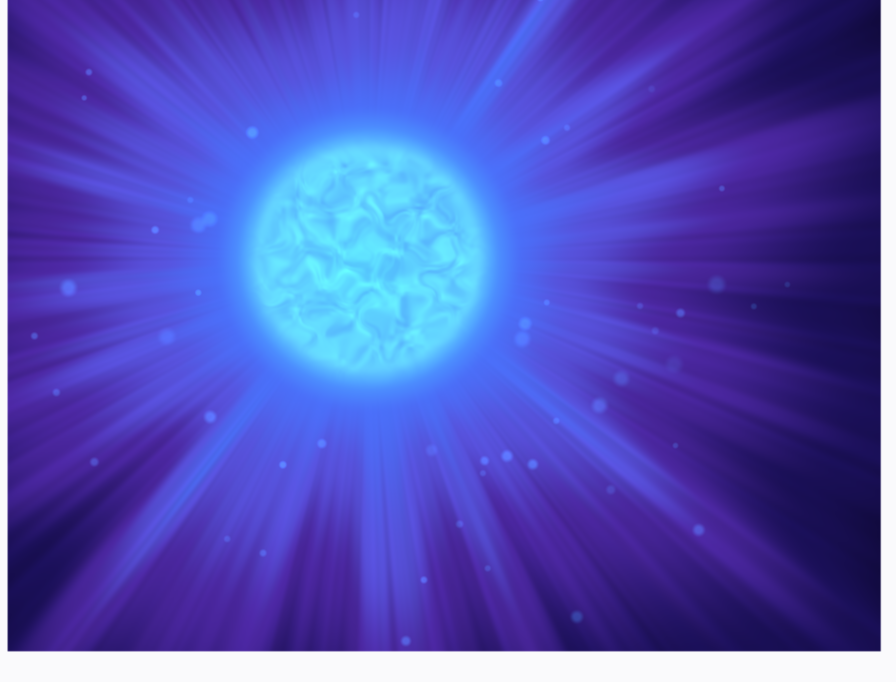
Reproduce this background procedurally as a WebGL 1 fragment shader.

```glsl
precision highp float;
uniform vec2 u_resolution;

#define STAR_CENTER vec2(0.540, 0.6205)
#define STAR_RADIUS 0.172
#define RAY_REACH 0.20
#define SPECK_COUNT 64
#define PAPER vec3(0.98, 0.98, 0.99)
#define CORE vec3(0.38, 0.82, 1.00)
#define HALO vec3(0.30, 0.59, 1.00)
#define BLUE vec3(0.34, 0.32, 0.86)
#define PURPLE vec3(0.29, 0.15, 0.62)
#define NIGHT vec3(0.10, 0.06, 0.34)

float hash(vec2 p) {
  return fract(sin(dot(p, vec2(12.9898, 78.233))) * 43758.5453);
}

float noise(vec2 p) {
  vec2 cell = floor(p);
  vec2 f = fract(p);
  f = f * f * (3.0 - 2.0 * f);
  float low = mix(hash(cell), hash(cell + vec2(1.0, 0.0)), f.x);
  float high = mix(hash(cell + vec2(0.0, 1.0)), hash(cell + vec2(1.0)), f.x);
  return mix(low, high, f.y);
}

// Soft lobes around four angles at once, weighted and summed
float beams(float angle, vec4 centers, float sharpness, vec4 weights) {
  return dot(exp((cos(angle - centers) - 1.0) * sharpness), weights);
}

// Positive where light reaches farther, negative in the dark gaps
float rayField(vec2 dir) {
  float angle = atan(dir.y, dir.x);
  float ray = beams(angle, vec4(0.97, 2.48, 4.05, -0.64), 500.0, vec4(0.85, 0.7, 0.9, 0.9));
  ray += beams(angle, vec4(-1.48, -1.18, -1.87, 0.26), 500.0, vec4(0.45, 0.5, 0.45, 0.55));
  ray += beams(angle, vec4(0.59, 2.85, 3.26, 3.73), 400.0, vec4(0.5, 0.35, 0.3, 0.4));
  ray -= beams(angle, vec4(0.40, -0.47, 3.87, -0.14), 350.0, vec4(0.4, 0.5, 0.5, 0.3));
  ray += 0.7 * (noise(dir * 9.0 + 20.0) - 0.5);
  ray += 0.5 * (noise(dir * 28.0 + 60.0) - 0.5);
  return ray;
}

vec3 skyColor(float d, vec2 dir) {
  float spread = smoothstep(0.16, 0.50, d);
  float t = d - RAY_REACH * rayField(dir) * spread;
  vec3 c = mix(vec3(0.29, 0.44, 0.98), BLUE, smoothstep(0.20, 0.33, t));
  c = mix(c, PURPLE, smoothstep(0.31, 0.51, t));
  c = mix(c, NIGHT, smoothstep(0.48, 0.78, t));
  c = mix(c, vec3(0.05, 0.03, 0.20), smoothstep(0.76, 1.0, t));
  float streak = noise(dir * 60.0 + 90.0) - 0.5;
  return c * (1.0 + 0.14 * streak * spread);
}

// Glowing dust scattered in a wide ring about the star
float dust(vec2 q) {
  float sum = 0.0;
  for (int i = 0; i < SPECK_COUNT; i++) {
    float id = float(i) + 1.0;
    float angle = 6.2832 * hash(vec2(id, 1.7));
    float reach = mix(0.24, 0.66, hash(vec2(id, 5.3)));
    float size = mix(0.004, 0.013, pow(hash(vec2(id, 9.1)), 2.0));
    float strength = mix(0.25, 0.8, hash(vec2(id, 3.9)));
    float gap = length(q - reach * vec2(cos(angle), sin(angle)));
    sum += strength * (1.0 - smoothstep(size * 0.4, size * 1.4, gap));
  }
  return min(sum, 1.0);
}

// Mottled plasma with a paler rim
vec3 surfaceColor(vec2 q, float d) {
  vec2 warp = vec2(noise(q * 35.0 + 8.0), noise(q * 35.0 + 31.0)) - 0.5;
  vec2 p = q * 55.0 + warp * 2.0;
  float grain = 0.65 * noise(p + 50.0) + 0.35 * noise(p * 2.1 + 70.0) - 0.5;
  float inside = 1.0 - smoothstep(0.13, STAR_RADIUS, d);
  float rim = exp(-pow((d - 0.163) / 0.010, 2.0));
  float heart = exp(-dot(q + vec2(0.01, 0.02), q + vec2(0.01, 0.02)) * 180.0);
  vec3 c = CORE + vec3(0.10, 0.28, 0.02) * grain * mix(0.25, 1.0, inside);
  return c + vec3(-0.01, 0.06, 0.0) * heart + vec3(0.02, 0.03, 0.0) * rim;
}

void main() {
  vec2 p = gl_FragCoord.xy / u_resolution.y;
  vec2 uv = gl_FragCoord.xy / u_resolution;
  vec2 q = p - STAR_CENTER;
  float d = length(q);
  vec2 dir = q / max(d, 0.0001);

  // Sky, rays and dust
  vec3 color = skyColor(d, dir);
  color += vec3(0.05, 0.24, 0.26) * dust(q);

  // Star with its halo
  color = mix(color, HALO, 1.0 - smoothstep(0.175, 0.228, d));
  color = mix(color, surfaceColor(q, d), 1.0 - smoothstep(0.152, 0.196, d));

  // Pale margins on the left, right and bottom
  vec2 soft = 1.2 / u_resolution;
  float panel = smoothstep(0.0085 - soft.x, 0.0085 + soft.x, uv.x);
  panel *= 1.0 - smoothstep(0.983 - soft.x, 0.983 + soft.x, uv.x);
  panel *= smoothstep(0.045 - soft.y, 0.045 + soft.y, uv.y);
  gl_FragColor = vec4(mix(PAPER, clamp(color, 0.0, 1.0), panel), 1.0);
}
```
